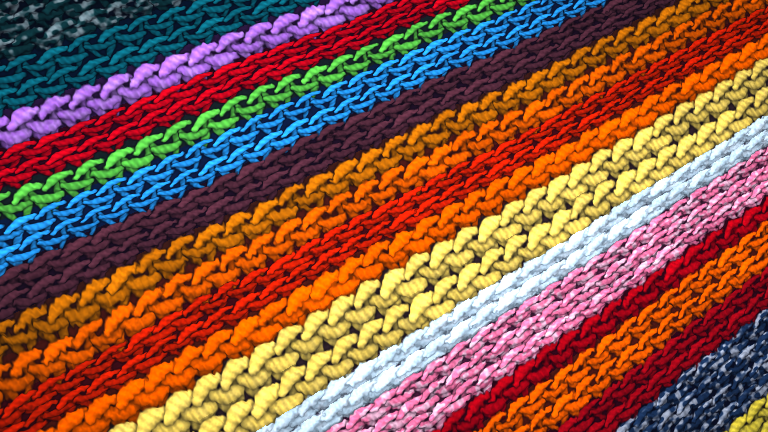
Give the GLSL for this texture, as a WebGL 2 fragment shader.

```glsl
#version 300 es
precision highp float;
// Striped garter-stitch knitting on a fanned diagonal. Each stripe is split
// into rows, each row into stitches, and each stitch is painted as two legs
// and two interlocking arcs of plied yarn over dark gaps.

uniform vec2 u_resolution;
out vec4 fragColor;

const float SLOPE = 0.30;    // stripe slope along the top edge
const float FAN = 0.235;     // how fast the stripes converge to the right
const float PITCH = 0.092;   // stitch length
const vec3 GAP = vec3(0.03, 0.05, 0.12);

// feel = strand thickness, fluff, pale flecks
struct Row { float center; float height; vec3 yarn; vec3 feel; };

float hash(vec2 p) {
  vec3 q = fract(p.xyx * 0.1031);
  q += dot(q, q.yzx + 33.33);
  return fract((q.x + q.y) * q.z);
}

float noise(vec2 p) {
  vec2 i = floor(p), f = fract(p);
  f = f * f * (3.0 - 2.0 * f);
  return mix(mix(hash(i), hash(i + vec2(1, 0)), f.x),
             mix(hash(i + vec2(0, 1)), hash(i + vec2(1, 1)), f.x), f.y);
}

// Keeps the row containing v if it lies in this stripe, then moves on.
void stripe(inout Row row, inout float top, float v, float width, float count, vec3 yarn, vec3 feel) {
  if (v >= top && v < top + width) {
    float h = width / count;
    row = Row(top + (floor((v - top) / h) + 0.5) * h, h, yarn, feel);
  }
  top += width;
}

Row rowAt(float v) {
  Row r = Row(v, 0.05, GAP, vec3(0.2));
  float top = -0.2;
  vec3 thin = vec3(0.15, 0.1, 0.0), soft = vec3(0.19, 0.45, 0.0), plump = vec3(0.23, 0.1, 0.05);
  stripe(r, top, v, 0.339, 6.0, vec3(0.05, 0.19, 0.20), vec3(0.18, 0.5, 0.45));
  stripe(r, top, v, 0.120, 2.0, vec3(0.04, 0.38, 0.45), thin);
  stripe(r, top, v, 0.088, 1.0, vec3(0.69, 0.44, 0.92), vec3(0.20, 0.2, 0.15));
  stripe(r, top, v, 0.093, 2.0, vec3(0.76, 0.03, 0.11), vec3(0.18, 0.2, 0.0));
  stripe(r, top, v, 0.076, 1.0, vec3(0.34, 0.74, 0.26), thin);
  stripe(r, top, v, 0.116, 2.0, vec3(0.15, 0.59, 0.95), thin);
  stripe(r, top, v, 0.115, 2.0, vec3(0.30, 0.15, 0.19), soft);
  stripe(r, top, v, 0.090, 1.0, vec3(0.74, 0.41, 0.04), soft);
  stripe(r, top, v, 0.093, 1.0, vec3(0.90, 0.36, 0.02), soft);
  stripe(r, top, v, 0.111, 2.0, vec3(0.77, 0.12, 0.03), soft);
  stripe(r, top, v, 0.093, 1.0, vec3(1.00, 0.38, 0.01), vec3(0.24, 0.45, 0.0));
  stripe(r, top, v, 0.231, 2.0, vec3(0.95, 0.82, 0.37), plump);
  stripe(r, top, v, 0.116, 2.0, vec3(0.78, 0.90, 1.00), vec3(0.36, 1.0, 0.3));
  stripe(r, top, v, 0.197, 3.0, vec3(0.96, 0.46, 0.65), vec3(0.22, 0.4, 0.55));
  stripe(r, top, v, 0.104, 1.0, vec3(0.66, 0.02, 0.08), soft);
  stripe(r, top, v, 0.185, 2.0, vec3(1.00, 0.38, 0.02), soft);
  stripe(r, top, v, 0.162, 2.0, vec3(0.58, 0.03, 0.08), soft);
  stripe(r, top, v, 0.336, 4.0, vec3(0.10, 0.18, 0.30), vec3(0.20, 0.4, 0.6));
  stripe(r, top, v, 0.600, 5.0, vec3(0.88, 0.80, 0.25), plump);
  return r;
}

// Bowed segment: distance, position along it, signed offset across it.
vec3 strand(vec2 p, vec2 a, vec2 b, float bow) {
  vec2 ab = b - a, side = normalize(vec2(-ab.y, ab.x));
  float t = clamp(dot(p - a, ab) / dot(ab, ab), 0.0, 1.0);
  vec2 d = p - mix(a, b, t) - side * bow * 4.0 * t * (1.0 - t);
  return vec3(length(d), t, dot(d, side));
}

// Soft shadow, then a rounded strand with twisted plies.
void paint(inout vec3 color, vec3 s, vec3 yarn, float thickness, float fluff, float light, float blur) {
  float radius = thickness * (0.7 + 1.5 * s.y * (1.0 - s.y));
  float edge = blur + 0.015 + 0.05 * fluff;
  float dome = sqrt(max(0.0, 1.0 - pow(s.x / radius, 2.0)));
  float ply = sin(s.y * 24.0 + s.z / radius * 2.8) * 0.11 * (1.0 - 0.8 * fluff);
  float relief = 1.0 - 0.35 * fluff;
  float shade = light * (1.0 - 0.45 * relief * (1.0 - dome) + 0.15 * s.z / radius + ply);
  color *= 1.0 - 0.48 * relief * (1.0 - smoothstep(radius * 0.7, radius * 1.65, s.x));
  vec3 lit = yarn * shade + 0.12 * light * yarn * pow(dome, 4.0);
  color = mix(color, lit, 1.0 - smoothstep(radius - edge, radius + edge * 0.5, s.x));
}

void paintRow(inout vec3 color, Row row, float u, float v, bool arcs, float blur) {
  float seed = floor(row.center * 200.0) + 60.0;
  vec2 p = vec2(u / PITCH + hash(vec2(seed, 7.0)), (row.center - v) / row.height);
  vec2 fine = vec2(p.x * 9.0, p.y * 6.0 + seed * 3.0) + 60.0;
  p += (vec2(noise(fine), noise(fine + 31.0)) - 0.5) * (0.05 + 0.16 * row.feel.y);
  float fleck = row.feel.z * smoothstep(0.4, 0.8, noise(fine * vec2(0.6, 0.9) + 11.0));
  vec3 yarn = mix(row.yarn, vec3(0.93, 0.94, 1.0), fleck);
  float cell = floor(p.x), fluff = row.feel.y;
  for (float i = -1.0; i <= 1.0; i++) {
    float vary = hash(vec2(cell + i + 90.0, seed)) - 0.5;
    vec2 q = vec2(p.x - cell - 0.5 - i, p.y + 0.14 * vary);
    float thick = row.feel.x * (1.0 + 0.25 * vary), light = 1.04 + 0.18 * vary;
    if (arcs) {
      paint(color, strand(q, vec2(0.08, -0.14), vec2(0.92, -0.32), -0.09), yarn, thick, fluff, light * 0.88, blur);
      paint(color, strand(q, vec2(-0.46, -0.04), vec2(0.46, 0.20), 0.13), yarn, thick, fluff, light * 1.05, blur);
    } else {
      paint(color, strand(q, vec2(-0.05, 0.1), vec2(-0.4, -0.75), 0.05), yarn, thick * 0.8, fluff, light * 0.7, blur);
      paint(color, strand(q, vec2(0.1, 0.1), vec2(0.4, -0.75), -0.05), yarn, thick * 0.8, fluff, light * 0.77, blur);
    }
  }
}

void main() {
  vec2 pos = gl_FragCoord.xy / u_resolution.y;
  float spread = 1.0 - FAN * pos.x;

  // Fabric coordinates: v crosses the stripes, u follows them
  float v = (1.0 - pos.y + SLOPE * pos.x) / spread + 0.016 * (noise(pos * 5.0) - 0.5);
  float u = -1.25 * log(spread) / FAN - 0.48 * v;
  float blur = 1.2 / (u_resolution.y * PITCH * spread);

  // Legs of three neighbouring rows first, arcs on top
  Row here = rowAt(v);
  Row above = rowAt(here.center - here.height * 0.5 - 0.005);
  Row below = rowAt(here.center + here.height * 0.5 + 0.005);
  vec3 color = mix(GAP, here.yarn * vec3(0.5, 0.32, 0.4), 0.3 + 0.6 * here.feel.y);
  for (int layer = 0; layer < 2; layer++) {
    paintRow(color, below, u, v, layer == 1, blur);
    paintRow(color, above, u, v, layer == 1, blur);
    paintRow(color, here, u, v, layer == 1, blur);
  }

  // Cool fill in the shadows, fibre grain and darker corners
  color += vec3(0.01, 0.015, 0.045) * (1.0 - max(color.r, color.b));
  color *= 0.93 + 0.14 * noise(vec2(u, v) * 160.0 + 400.0);
  vec2 fromCenter = gl_FragCoord.xy / u_resolution - 0.5;
  color *= 1.1 - 0.6 * dot(fromCenter, fromCenter);
  fragColor = vec4(clamp(color, 0.0, 1.0), 1.0);
}
```
